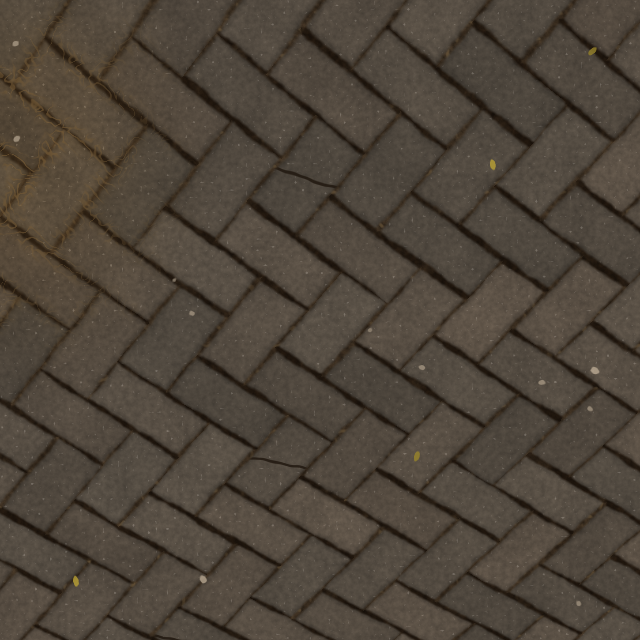
Reproduce this texture procedurally as a Shadertoy shader.

```glsl
// Weathered herringbone brick paving seen at a slant, with gritty joints and litter.

// Paving layout, in canvas heights measured from the top left
const vec2  ANCHOR = vec2(0.521, 0.146);   // centre of one reference brick
const float LEAN = 0.164;                  // sideways drift of the rows
const vec2  TILT = vec2(0.045, 0.092);     // row slope, and its growth downwards
const vec2  DEPTH = vec2(0.2768, 0.0751);  // row spacing, and its foreshortening
const vec2  STEP = vec2(0.1328, 0.0049);   // brick spacing, and its shrinkage per row

// Joints, in brick widths: x across the short-run joints, y across the deep ones
const vec2  JOINT = vec2(0.030, 0.047);
const float CORNER = 0.045;
const float WOBBLE = 0.035;
const float SKEW = 0.035;

// Colours
const vec3 BRICK = vec3(0.338, 0.298, 0.255);
const vec3 COOL_BRICK = vec3(0.300, 0.274, 0.240);
const vec3 SHADOW = vec3(0.115, 0.080, 0.048);
const vec3 SOIL = vec3(0.235, 0.185, 0.130);
const vec3 STRAW = vec3(0.440, 0.360, 0.240);
const vec3 PEBBLE = vec3(0.660, 0.600, 0.520);
const vec3 LEAF = vec3(0.680, 0.590, 0.200);
const int  LITTER_COUNT = 15;

vec2 hash2(vec2 p) {
    vec3 h = fract(p.xyx * vec3(0.1031, 0.1030, 0.0973));
    h += dot(h, h.yzx + 33.33);
    return fract((h.xx + h.yz) * h.zy);
}

float cornerSlope(vec2 cell, vec2 offset) {
    float angle = 6.2832 * hash2(cell).x;
    return dot(vec2(cos(angle), sin(angle)), offset);
}

// Gradient noise, roughly -0.7 to 0.7
float noise(vec2 p) {
    vec2 i = floor(p), f = p - i, w = f * f * f * (f * (f * 6.0 - 15.0) + 10.0);
    vec2 e = vec2(1.0, 0.0);
    return mix(mix(cornerSlope(i, f), cornerSlope(i + e, f - e), w.x),
               mix(cornerSlope(i + e.yx, f - e.yx), cornerSlope(i + 1.0, f - 1.0), w.x), w.y);
}

float fbm(vec2 p) {
    float sum = 0.0, amp = 1.0;
    for (int i = 0; i < 4; i++) {
        sum += amp * noise(p);
        p = mat2(1.6, 1.2, -1.2, 1.6) * p + 17.3;
        amp *= 0.5;
    }
    return sum;
}

// Canvas position to paving units, where a brick measures 1 by 2
vec2 pavingCoords(vec2 p) {
    vec2 d = p - ANCHOR;
    d.x -= LEAN * d.y;
    float y = p.y + (TILT.x + TILT.y * d.y) * d.x;
    float row = (y - ANCHOR.y) / (DEPTH.x - DEPTH.y * y);
    float column = d.x / (STEP.x - STEP.y * row);
    return vec2(1.0, 0.5) + vec2(2.0 * row + column, 2.0 * row - column);
}

void mainImage(out vec4 fragColor, in vec2 fragCoord) {
    vec2 p = fragCoord / iResolution.xy;
    p.y = 1.0 - p.y;
    float pixel = 1.0 / iResolution.y;

    // Find the brick: cells pair up along alternating axes
    vec2 q = pavingCoords(p);
    q += WOBBLE * vec2(noise(p * 19.0), noise(p * 19.0 + 40.0));
    vec2 cell = floor(q);
    float k = mod(cell.x + cell.y, 4.0);
    vec2 along = k < 1.5 ? vec2(1.0, 0.0) : vec2(0.0, 1.0);
    vec2 id = cell - along * mod(k, 2.0);
    vec2 halfSize = 0.5 + 0.5 * along;
    vec2 local = q - id - halfSize;
    vec2 rnd = hash2(id + 71.0), rnd2 = hash2(id + 137.0);

    // Brick outline with uneven joints
    vec2 turned = local + SKEW * (rnd.x - 0.5) * vec2(-local.y, local.x);
    turned += 0.035 * (rnd2 - 0.5);
    vec2 joint = JOINT * (1.0 + 0.9 * noise(p * 26.0 + 9.0));
    vec2 edge = abs(turned) - halfSize + joint + CORNER;
    float dist = length(max(edge, 0.0)) + min(max(edge.x, edge.y), 0.0) - CORNER;
    dist += 0.022 * noise(p * 95.0);
    float soft = 0.025 + 8.0 * pixel;
    float gap = smoothstep(-soft, soft, dist);

    // Brick face: tone, blotches, grain and pale grit
    float blotch = fbm(p * 13.0), grain = fbm(p * 115.0);
    vec3 face = mix(BRICK, COOL_BRICK, rnd.y * 0.8) * (0.96 + 0.14 * rnd2.x);
    face *= 1.0 + 0.10 * blotch + 0.14 * grain;
    face += 0.13 * smoothstep(0.36, 0.62, noise(p * 170.0 + 5.0));
    face *= 1.0 - 0.16 * smoothstep(-0.13, 0.0, dist);
    float crack = abs(local.x * 0.45 + local.y + 0.08 * noise(p * 40.0));
    face = mix(face, SHADOW, 0.8 * step(0.965, rnd2.y) * (1.0 - smoothstep(0.015, 0.05, crack)));

    // Joint fill: deep shadow on one axis, soil on the other
    float deep = smoothstep(-0.04, 0.04, edge.y - edge.x);
    float fill = clamp(0.75 - 0.7 * deep + 0.7 * noise(p * 30.0 + 3.0), 0.0, 1.0);
    vec3 filler = mix(SHADOW, SOIL, fill) * (1.0 + 0.35 * grain);
    filler = mix(filler, STRAW, 0.65 * smoothstep(0.25, 0.5, noise(p * 75.0 + 8.0)) * fill);
    vec3 color = mix(face, filler, gap);

    // Dry straw and dust gathered near the upper left
    float dusty = 1.0 - smoothstep(0.04, 0.34, length((p - vec2(0.03, 0.24)) * vec2(1.0, 0.8)));
    float nearJoint = smoothstep(-0.24, 0.0, dist + 0.12 * blotch);
    float strand = 1.0 - smoothstep(0.03, 0.12, abs(noise(p * 52.0 + 2.0 * blotch)));
    color = mix(color, STRAW, dusty * nearJoint * (0.18 + 0.5 * strand));
    color = mix(color, color * vec3(1.05, 0.99, 0.88), dusty);

    // Scattered pebbles and small leaves
    for (int i = 0; i < LITTER_COUNT; i++) {
        vec2 seed = vec2(float(i) * 7.0 + 3.0, 19.0), kind = hash2(seed + 50.0);
        float angle = 6.2832 * kind.x, leafy = step(0.68, kind.y);
        vec2 d = mat2(cos(angle), sin(angle), -sin(angle), cos(angle)) * (p - hash2(seed));
        float size = mix(0.003 + 0.004 * kind.x, 0.008, leafy);
        float shape = length(d * vec2(1.0, 1.3 + 0.6 * leafy)) - size + 0.0015 * noise(p * 200.0);
        vec3 tint = mix(PEBBLE, LEAF, leafy) * (0.8 + 0.3 * kind.x);
        color = mix(color, tint, 0.85 * (1.0 - smoothstep(-pixel, pixel, shape)));
    }

    fragColor = vec4(color, 1.0);
}
```
